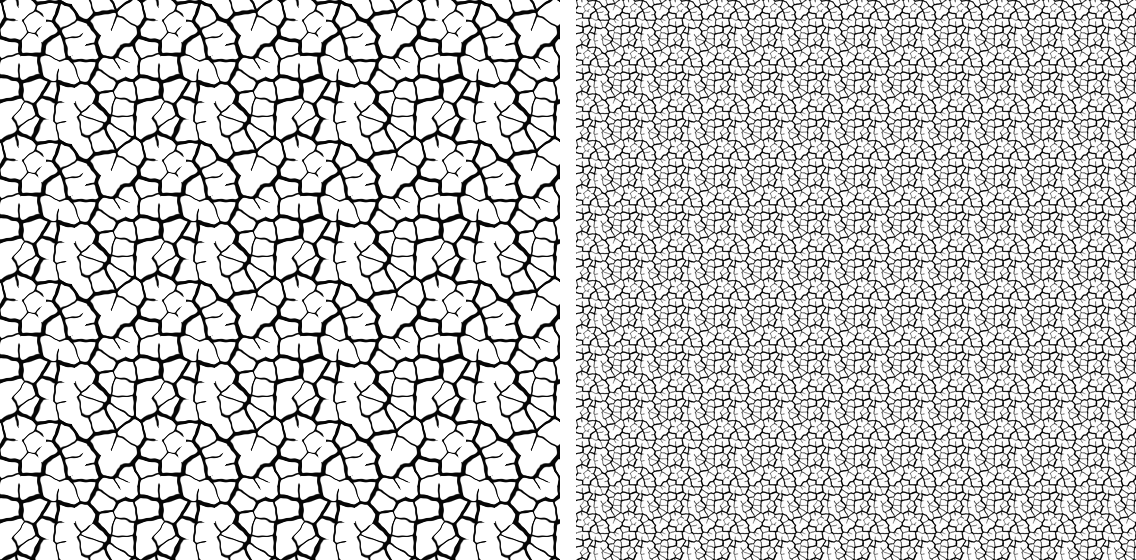
Left: one tile. Right: repeated 3 by 3.
This pattern is drawn by a three.js fragment shader. Its source:

```glsl
// Dry cracked ground: bold black fissures around plates split by fine cracks, on white.
varying vec2 vUv;

const float TAU = 6.2831853;
const float REPEATS = 4.0;      // tiles across and down
const float PLATES = 3.0;       // large plates per tile side
const float SHARDS = 7.0;       // small shards per tile side
const float SOFTNESS = 0.0045;  // edge smoothing, in tiles
const float ROUNDING = 300.0;   // higher gives sharper crack junctions
const vec3 PAPER = vec3(1.0);
const vec3 INK = vec3(0.02);

vec2 hash2(vec2 p, float seed) {
  vec3 q = fract(vec3(p.xyx + seed) * vec3(0.1031, 0.1030, 0.0973));
  q += dot(q, q.yzx + 33.33);
  return fract((q.xx + q.yz) * q.zy);
}

// Cell index wrapped so that the grid repeats every tile
vec2 wrapCell(vec2 cell, float count) {
  return floor(mod(cell + 0.5, count));
}

// Jittered cell centre, in tile units
vec2 cellCentre(vec2 cell, float count, float seed) {
  vec2 jitter = hash2(wrapCell(cell, count), seed);
  return (cell + 0.1 + 0.8 * jitter) / count;
}

// Index of the cell whose centre lies nearest to p
vec2 nearestCell(vec2 p, float count, float seed) {
  vec2 base = floor(p * count);
  vec2 best = base;
  float bestDist = 1e3;
  for (int y = -1; y <= 1; y++) {
    for (int x = -1; x <= 1; x++) {
      vec2 cell = base + vec2(float(x), float(y));
      vec2 toCell = cellCentre(cell, count, seed) - p;
      float d = dot(toCell, toCell);
      if (d < bestDist) {
        bestDist = d;
        best = cell;
      }
    }
  }
  return best;
}

// Periodic sideways bend
vec2 wobble(vec2 p, float frequency, float amount) {
  vec2 q = TAU * frequency * p;
  return amount * vec2(sin(q.y + sin(q.x)), sin(q.x + 1.3 + sin(q.y)));
}

// Half width of a fine crack: some are absent, some taper to a dead end
float fineWidth(float chance, float along) {
  float width = mix(0.0045, 0.0068, fract(chance * 17.0));
  float taper = 0.35 * max(along + 0.01, 0.0);
  if (chance < 0.12) return -0.06;
  return chance < 0.38 ? width - taper : width;
}

// Signed distance to the crack network, negative inside a crack
float crackDistance(vec2 p, float shardSeed, float plateSeed) {
  vec2 home = nearestCell(p, SHARDS, shardSeed);
  vec2 homeCentre = cellCentre(home, SHARDS, shardSeed);
  vec2 homePlate = nearestCell(homeCentre, PLATES, plateSeed);
  float homeHash = hash2(wrapCell(home, SHARDS), 51.0).x;
  float total = 0.0;

  for (int y = -2; y <= 2; y++) {
    for (int x = -2; x <= 2; x++) {
      if (x == 0 && y == 0) continue;
      vec2 cell = home + vec2(float(x), float(y));
      vec2 centre = cellCentre(cell, SHARDS, shardSeed);
      vec2 normal = normalize(centre - homeCentre);
      vec2 fromMiddle = p - 0.5 * (centre + homeCentre);

      // Both sides of a border share the same chance and direction
      float cellHash = hash2(wrapCell(cell, SHARDS), 51.0).x;
      float chance = fract(7.0 * (homeHash + cellHash));
      vec2 tangent = vec2(-normal.y, normal.x);
      tangent *= tangent.x < 0.0 ? -1.0 : 1.0;

      // Borders between plates are bold, those within a plate are fine
      vec2 plate = nearestCell(centre, PLATES, plateSeed);
      bool bold = distance(plate, homePlate) > 0.5;
      float width = bold ? mix(0.0095, 0.015, chance)
                         : fineWidth(chance, dot(fromMiddle, tangent));
      total += exp(-ROUNDING * (-dot(fromMiddle, normal) - width));
    }
  }
  return -log(max(total, 1e-30)) / ROUNDING;
}

void main() {
  vec2 p = vUv * REPEATS;

  // Broad bends, kinks and ragged edges
  vec2 bent = p + wobble(p, 2.0, 0.012) + wobble(p.yx, 5.0, 0.005)
                + wobble(p, 13.0, 0.002);

  float d = crackDistance(bent, 3.0, 19.0);
  float ink = 1.0 - smoothstep(-SOFTNESS, SOFTNESS, d);
  gl_FragColor = vec4(mix(PAPER, INK, ink), 1.0);
}
```
